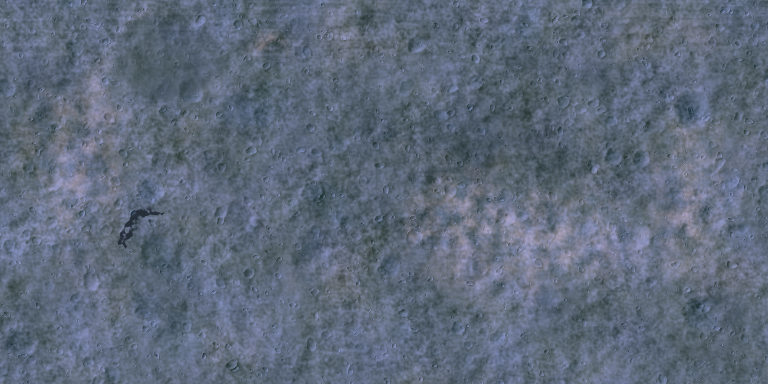
Reproduce this texture procedurally as a Shadertoy shader.

```glsl
// A slate-blue cratered plain seen from above, with pale rosy highlands.
// Layered grids of craters are shaded by their slope towards a light on the
// left; gradient noise supplies broad albedo, rough relief and fine grain.

const vec3 SHADOW_SLATE = vec3(0.235, 0.295, 0.320);
const vec3 MID_SLATE    = vec3(0.366, 0.417, 0.485);
const vec3 BRIGHT_BLUE  = vec3(0.485, 0.530, 0.675);
const vec3 ROSE_TINT    = vec3(0.140, 0.078, 0.050);
const vec3 LAKE_DARK    = vec3(0.130, 0.160, 0.205);
const vec2 LIGHT_DIR    = vec2(0.90, -0.44);

float hash(vec2 p) {
    vec3 q = fract(vec3(p.xyx) * 0.1031);
    q += dot(q, q.yzx + 33.33);
    return fract((q.x + q.y) * q.z);
}

float cornerRamp(vec2 cell, vec2 offset) {
    float angle = 6.2832 * hash(cell);
    return dot(vec2(cos(angle), sin(angle)), offset);
}

float gradientNoise(vec2 p) {
    vec2 c = floor(p), f = p - c;
    vec2 u = f * f * f * (f * (f * 6.0 - 15.0) + 10.0);
    vec2 e = vec2(1.0, 0.0);
    float low  = mix(cornerRamp(c, f), cornerRamp(c + e, f - e), u.x);
    float high = mix(cornerRamp(c + e.yx, f - e.yx), cornerRamp(c + 1.0, f - 1.0), u.x);
    return mix(low, high, u.y);
}

float fbm(vec2 p, int octaves) {
    float sum = 0.0, amp = 0.5;
    for (int i = 0; i < octaves; i++) {
        sum += amp * gradientNoise(p);
        p = mat2(1.6, 1.2, -1.2, 1.6) * p + 17.3;
        amp *= 0.55;
    }
    return sum;
}

// One grid of craters: x is slope shading, y is how much floor is covered.
vec2 craterLayer(vec2 p, float cells, float seed, float density) {
    vec2 q = p * cells + seed, home = floor(q), result = vec2(0.0);
    for (int j = -1; j <= 1; j++)
    for (int i = -1; i <= 1; i++) {
        vec2 cell = home + vec2(i, j);
        float size = hash(cell + seed + 5.7);
        float radius = mix(0.13, 0.36, size * size);
        vec2 center = cell + 0.1 + 0.8 * vec2(hash(cell + 31.0), hash(cell + 74.0));
        vec2 d = q - center;
        float dist = length(d), t = dist / radius;
        float wall = smoothstep(0.05, 0.80, t) * (1.0 - smoothstep(0.78, 1.06, t));
        float apron = smoothstep(0.9, 1.1, t) * (1.0 - smoothstep(1.1, 1.6, t));
        float facing = dot(d / max(dist, 1e-4), LIGHT_DIR);
        float age = hash(cell + 53.0);
        float fresh = step(hash(cell + 112.0), density) * mix(0.2, 1.0, age * age);
        result += fresh * vec2((wall - 0.4 * apron) * facing, 1.0 - smoothstep(0.65, 1.0, t));
    }
    return result;
}

// Soft elliptical patch, one at the centre.
float patchMask(vec2 p, vec2 center, vec2 radii) {
    vec2 d = (p - center) / radii;
    return exp(-dot(d, d));
}

// Tapering piece of a ring around a point.
float arcMask(vec2 d, float radius, float midAngle, float halfSpan, float width) {
    float turn = atan(d.y, d.x) - midAngle;
    turn = abs(atan(sin(turn), cos(turn))) / halfSpan;
    float w = width * sqrt(max(1.0 - turn * turn, 0.0));
    return 1.0 - smoothstep(w - 0.004, w + 0.002, abs(length(d) - radius) + 0.003);
}

void mainImage(out vec4 fragColor, in vec2 fragCoord) {
    vec2 p = fragCoord / iResolution.y;
    vec2 warp = vec2(fbm(p * 9.0, 5), fbm(p * 9.0 + 40.0, 5));
    vec2 fineWarp = vec2(fbm(p * 45.0 + 5.0, 2), fbm(p * 45.0 + 80.0, 2));
    vec2 ground = p + 0.030 * warp + 0.008 * fineWarp;
    vec2 ragged = p + 0.14 * warp + 0.02 * fineWarp;

    // Craters, from a few broad worn ones to many small sharp ones
    float slope = 0.0, floors = 0.0, cells = 4.5;
    for (int i = 0; i < 5; i++) {
        float level = float(i);
        vec2 crater = craterLayer(ground, cells, 13.0 + 7.3 * level, 0.74 - 0.06 * level);
        slope += crater.x * (0.70 + 0.14 * level);
        floors += crater.y * (0.6 - 0.08 * level);
        cells *= 1.75;
    }

    // Rough relief, grain and wind-drawn streaks along the top
    vec2 tilt = 0.25 * LIGHT_DIR;
    float relief = fbm(p * 24.0 + tilt, 4) - fbm(p * 24.0 - tilt, 4);
    float grain = gradientNoise(p * 117.0) + 0.7 * gradientNoise(p * 67.0 + 9.0);
    float rough = 1.0 + 1.2 * fbm(p * 6.0 + 33.0, 3);
    float streaks = fbm(p * vec2(5.0, 65.0), 3) * smoothstep(0.80, 0.93, p.y);

    // Pale highlands and dark lowlands
    float pale = patchMask(ragged, vec2(0.20, 0.58), vec2(0.13, 0.18))
               + patchMask(ragged, vec2(1.19, 0.44), vec2(0.15, 0.10))
               + patchMask(ragged, vec2(1.46, 0.37), vec2(0.22, 0.11))
               + patchMask(ragged, vec2(1.80, 0.50), vec2(0.10, 0.18))
               + patchMask(ragged, vec2(0.69, 0.885), vec2(0.05, 0.025));
    float rose = pale * clamp(0.50 + 2.4 * fbm(p * 22.0 + 3.0, 4), 0.0, 1.5);
    rose += 1.1 * max(fbm(p * 5.0 + 60.0, 5), 0.0);
    float dark = 0.50 * patchMask(ragged, vec2(1.10, 0.63), vec2(0.24, 0.14))
               + 0.45 * patchMask(ragged, vec2(1.44, 0.61), vec2(0.18, 0.08))
               + 1.8 * max(fbm(p * 13.0 + 47.0, 4) - 0.10, 0.0);
    vec2 basinOffset = mix(ground, ragged, 0.35) - vec2(0.43, 0.85);
    float basinDist = length(basinOffset / vec2(0.155, 0.11));
    float basin = 1.0 - smoothstep(0.82, 1.06, basinDist);

    float tone = 1.55 * fbm(p * 4.0 + 21.0, 6) + rough * (1.25 * relief + 0.60 * grain)
               + 0.9 * streaks + slope + 0.35 * rose - dark - 0.03;
    tone = mix(tone, 0.55 * tone - 0.5, basin * 0.85);

    // Ring basin with a bright rim on one side and a dark lake on the other
    vec2 ringOffset = p - vec2(0.42, 0.36) + 0.05 * warp + 0.035 * fineWarp;
    tone += 0.5 * arcMask(ringOffset, 0.10, -0.6, 0.9, 0.012);
    float lake = arcMask(ringOffset, 0.094, 2.4, 0.95, 0.017);
    lake *= smoothstep(-0.22, -0.06, fbm(p * 38.0 + 8.0, 3));

    vec3 color = mix(MID_SLATE, SHADOW_SLATE, clamp(-tone, 0.0, 1.5));
    color = mix(color, BRIGHT_BLUE, clamp(tone, 0.0, 1.3));
    color += ROSE_TINT * (rose - 0.35 * min(floors, 1.0)) * (1.0 - basin);
    color.b += 0.02 * min(floors, 1.0) + 0.08 * fbm(p * 7.0 + 90.0, 4);
    color = mix(color, LAKE_DARK, 0.9 * lake);
    fragColor = vec4(clamp(color, 0.0, 1.0), 1.0);
}
```
